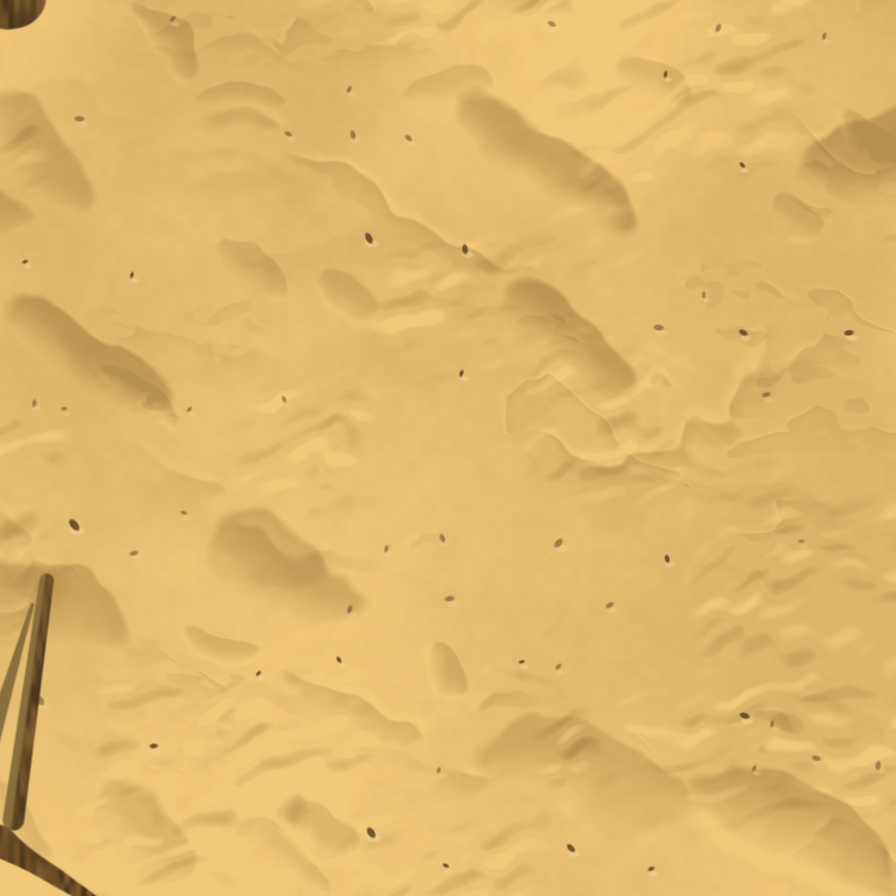
Give the GLSL for this texture, as a WebGL 2 fragment shader.

```glsl
#version 300 es
precision highp float;
// Soft yellow sand with shaded hollows, creases, crumbs, dark specks and a weathered stick.
uniform vec2 u_resolution;
out vec4 fragColor;

float hash(vec2 p) {
    vec3 a = fract(p.xyx * vec3(0.1031, 0.1030, 0.0973));
    a += dot(a, a.yzx + 33.33);
    return fract((a.x + a.y) * a.z);
}

vec2 hash2(vec2 p) { return vec2(hash(p + 17.3), hash(p + 61.7)); }

float noise(vec2 p) {
    vec2 i = floor(p), f = fract(p);
    f = f * f * f * (f * (f * 6.0 - 15.0) + 10.0);
    return mix(mix(hash(i), hash(i + vec2(1, 0)), f.x),
               mix(hash(i + vec2(0, 1)), hash(i + vec2(1, 1)), f.x), f.y);
}

float fbm(vec2 p) {
    float sum = 0.0, amp = 0.55;
    for (int i = 0; i < 4; i++) {
        sum += amp * noise(p);
        p = mat2(0.8, 0.6, -0.6, 0.8) * p * 2.1 + 7.3;
        amp *= 0.4;
    }
    return sum;
}

// Turns a point into the frame of a feature lying at the given angle.
vec2 turn(vec2 p, float angle) {
    float c = cos(angle), s = sin(angle);
    return vec2(c * p.x + s * p.y, c * p.y - s * p.x);
}

// Dents with a crisp dark upper wall, a fading floor and a lit lower lip.
float hollows(vec2 p, float cells, float share) {
    vec2 cell = floor(p * cells);
    float shade = 0.0;
    for (int j = -1; j <= 1; j++)
    for (int i = -1; i <= 1; i++) {
        vec2 id = cell + vec2(i, j);
        if (hash(id + cells) > share) continue;
        vec2 r = hash2(id + 3.0 * cells);
        vec2 q = p * cells - id - 0.2 - 0.6 * hash2(id);
        q = turn(q, mix(-0.85, 0.2, r.x));
        q /= vec2(mix(0.3, 0.62, r.y), mix(0.15, 0.27, r.x));
        q.y += 0.35 * sin(q.x * 1.8 + 6.0 * r.y);
        float d = length(q);
        float bowl = smoothstep(1.08, 0.9, d) * smoothstep(-0.95, 0.5, q.y);
        float lip = smoothstep(0.35, 0.0, abs(d - 1.1)) * smoothstep(0.0, 0.9, -q.y);
        shade = max(shade, mix(1.0, 2.0, hash(id + 5.5)) * bowl) - 0.5 * lip;
    }
    return shade;
}

// Broken ledges: a sharp rim above, shadow fading away below it.
float creases(vec2 p, vec2 stretch, float reach) {
    vec2 q = turn(p, -0.45) * stretch;
    vec2 toLight = turn(vec2(-0.003, 0.007), -0.45) * stretch;
    float level = fbm(q), fall = (level - fbm(q + toLight)) / 0.008;
    float e = level - 0.47;
    float shadow = smoothstep(0.0, 0.016, e) * exp(-max(e, 0.0) * reach);
    float rim = smoothstep(-0.04, -0.005, e) * smoothstep(0.008, 0.0, e);
    float facing = smoothstep(0.3, 1.6, fall);
    return facing * (shadow - 0.35 * rim);
}

// Small dark grains: x is coverage, y is the lit spot beside each one.
vec2 specks(vec2 p, float cells, float share, float blur) {
    vec2 id = floor(p * cells), r = hash2(id + 40.0);
    vec2 q = (fract(p * cells) - 0.2 - 0.6 * r) / cells;
    float on = step(hash(id + cells), share);
    float size = mix(0.0025, 0.0065, r.x * r.y);
    float grain = length(turn(q, 6.0 * r.x) * vec2(0.8, 1.4)) - size;
    float glint = length((q + vec2(-0.003, 0.006)) * vec2(0.7, 1.2)) - size;
    return on * smoothstep(blur, -blur, vec2(grain, glint));
}

// Distance to a tapering bar; z is the signed side across it.
vec3 bar(vec2 p, vec2 a, vec2 b, float wideA, float wideB) {
    vec2 ab = b - a, ap = p - a;
    float along = clamp(dot(ap, ab) / dot(ab, ab), 0.0, 1.0);
    float side = (ap.x * ab.y - ap.y * ab.x) / length(ab);
    return vec3(length(ap - ab * along) - mix(wideA, wideB, along), along, side);
}

void main() {
    float unit = min(u_resolution.x, u_resolution.y);
    vec2 p = gl_FragCoord.xy / unit;
    float blur = max(0.0018, 1.0 / unit);

    // Broad tone and ledges
    vec2 warp = vec2(fbm(p * 6.0 + 3.0), fbm(p * 6.0 + 30.0)) - 0.45;
    vec2 ragged = vec2(noise(p * 34.0), noise(p * 34.0 + 20.0)) - 0.5;
    vec2 w = p + 0.08 * warp + 0.009 * ragged;
    float shade = 0.02 + 2.1 * (fbm(p * 3.2 + 11.0) - 0.45) + 0.15 * smoothstep(0.3, 1.0, p.x);
    shade += 1.1 * creases(w, vec2(3.0, 5.0), 13.0) * smoothstep(0.3, 0.6, noise(p * 4.0 + 70.0));
    shade += 0.7 * creases(w + 5.0, vec2(6.0, 10.0), 9.0) * smoothstep(0.4, 0.7, noise(p * 5.0 + 90.0));

    // Large prints and smaller dents
    shade += hollows(w, 4.3, 0.5);
    shade += 0.6 * hollows(w + 0.37, 10.0, 0.14);

    // Crumbly patches, denser toward the lower right
    float patchMask = smoothstep(0.5, 0.72, noise(p * 6.0 + 50.0) + 0.25 * (p.x - p.y));
    vec2 crumb = turn(w, 0.4) * vec2(24.0, 46.0);
    float crumbs = noise(crumb + vec2(0.1, 0.3)) - noise(crumb);
    shade += 3.0 * patchMask * crumbs * smoothstep(0.04, 0.2, abs(crumbs));
    shade += 0.16 * (noise(p * 120.0) - 0.5) + 0.16 * (noise(p * 48.0) - 0.5);

    // Sand tones
    shade = clamp(shade, -0.4, 2.5);
    vec3 color = vec3(0.915, 0.757, 0.455) - shade * vec3(0.079, 0.074, 0.06);

    // Scattered specks
    vec2 dots = max(specks(p + 0.01 * warp, 9.0, 0.3, blur), 0.6 * specks(p, 17.0, 0.09, blur));
    color = mix(color, vec3(0.95, 0.82, 0.56), 0.6 * dots.y);
    color = mix(color, vec3(0.36, 0.25, 0.12), 0.85 * dots.x);

    // Weathered stick, its side splinter, foot and a dark corner stone
    vec3 stick = bar(p, vec2(0.015, 0.085), vec2(0.052, 0.352), 0.012, 0.008);
    vec3 splinter = bar(p, vec2(-0.01, 0.17), vec2(0.036, 0.325), 0.009, 0.002);
    vec3 foot = bar(p, vec2(0.0, 0.06), vec2(0.11, -0.01), 0.022, 0.007);
    float stone = length((p - vec2(0.012, 1.0)) * vec2(0.8, 1.0)) - 0.03 - 0.05 * warp.x;
    vec3 darkWood = vec3(0.39, 0.28, 0.14) * (0.7 + 0.6 * noise(p * vec2(160.0, 40.0)));
    vec3 paleWood = vec3(0.54, 0.43, 0.24);
    color = mix(color, paleWood, smoothstep(blur, -blur, splinter.x));
    vec3 stickTone = mix(paleWood, darkWood, smoothstep(-0.004, 0.001, stick.z));
    color = mix(color, stickTone, smoothstep(blur, -blur, stick.x));
    float dark = min(foot.x + 0.02 * warp.y, stone);
    color = mix(color, darkWood, smoothstep(blur, -blur, dark));

    fragColor = vec4(color, 1.0);
}
```
